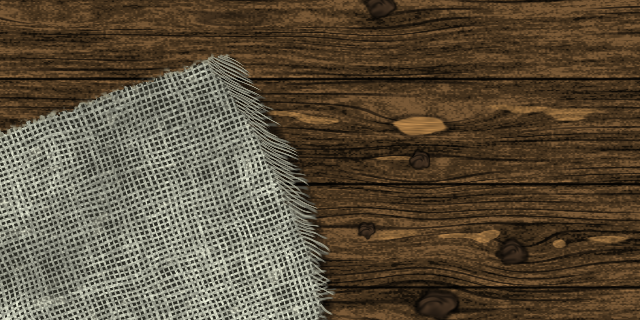
Reproduce this texture procedurally as a WebGL 1 fragment shader.

```glsl
precision highp float;
uniform vec2 u_resolution;

float hash(vec2 p) {
  p = fract(p * vec2(0.1031, 0.1137));
  p += dot(p, p.yx + 33.33);
  return fract((p.x + p.y) * p.x * 17.3);
}

float noise(vec2 p) {
  vec2 i = floor(p), f = fract(p);
  i += 200.0;
  f = f * f * (3.0 - 2.0 * f);
  return mix(mix(hash(i), hash(i + vec2(1, 0)), f.x),
             mix(hash(i + vec2(0, 1)), hash(i + vec2(1, 1)), f.x), f.y);
}

float oval(vec2 p, vec2 center, vec2 radius) {
  vec2 q = (p - center) / radius;
  return exp(-dot(q, q));
}

// Grain flows around a knot
float bend(vec2 p, vec2 center, float r) {
  return (p.y - center.y) * 0.85 * oval(p, center, vec2(4.5, 2.2) * r);
}

void drawKnot(inout vec3 col, vec2 p, vec2 center, vec2 radius) {
  vec2 q = (p - center) / radius;
  float d = length(q) + 0.6 * (noise(q * 1.7 + center * 40.0) - 0.5);
  vec3 core = mix(vec3(0.1, 0.075, 0.05), vec3(0.3, 0.22, 0.15), noise(q * vec2(2.0, 4.0) + d * 3.0));
  col = mix(col, core, 1.0 - smoothstep(0.8, 1.05, d));
  col *= 1.0 - 0.65 * exp(-pow((d - 1.0) * 6.0, 2.0));
}

vec3 wood(vec2 p) {
  float plank = step(0.102, p.y) + step(0.4245, p.y) + step(0.753, p.y);
  float y = p.y;
  y -= bend(p, vec2(1.185, 0.987), 0.045) + bend(p, vec2(1.31, 0.497), 0.04);
  y -= bend(p, vec2(1.148, 0.281), 0.03) + bend(p, vec2(1.61, 0.22), 0.045);
  y -= bend(p, vec2(1.367, 0.057), 0.05);

  // Long arched figure
  y += 0.08 * oval(p, vec2(1.36, 0.615), vec2(0.27, 0.055));
  y += 0.05 * oval(p, vec2(1.63, 0.25), vec2(0.12, 0.05));
  y += 0.05 * oval(p, vec2(0.75, 0.92), vec2(0.26, 0.03));
  y += 0.05 * oval(p, vec2(0.2, 0.935), vec2(0.2, 0.03));
  y += 0.02 * (noise(vec2(p.x * 2.5, p.y * 5.0 + plank * 17.0)) - 0.5);

  float broad = noise(vec2(p.x * 1.6, y * 32.0 + plank * 31.0));
  float grain = noise(vec2(p.x * 5.0, y * 100.0 + plank * 13.0));
  float fiber = noise(vec2(p.x * 26.0, y * 210.0));
  float speck = noise(p * vec2(150.0, 240.0));
  float tone = 0.56 + 0.24 * (broad - 0.5) + 0.38 * (grain - 0.5);
  tone += 0.32 * (fiber - 0.5) + 0.36 * (speck - 0.5);
  tone += 0.04 * step(2.5, plank) - 0.1 * oval(p, vec2(1.0, 0.49), vec2(0.5, 0.06));
  vec3 col = mix(vec3(0.09, 0.065, 0.035), vec3(0.26, 0.19, 0.11), smoothstep(0.18, 0.5, tone));
  col = mix(col, vec3(0.47, 0.345, 0.21), smoothstep(0.48, 0.88, tone));

  // Narrow dark growth lines
  float ring = abs(fract(y * 38.0 + broad * 0.8) - 0.5);
  col *= 1.0 - 0.6 * (1.0 - smoothstep(0.04, 0.16, ring)) * smoothstep(0.35, 0.65, noise(vec2(p.x * 3.0, y * 28.0 + 5.0)));

  // Worn amber streaks
  float worn = oval(p, vec2(0.97, 0.636 + 0.012 * sin(p.x * 17.0)), vec2(0.2, 0.014));
  worn += 0.8 * oval(p, vec2(1.8, 0.645), vec2(0.17, 0.03));
  worn += 0.7 * oval(p, vec2(1.57, 0.665 - 0.15 * (p.x - 1.57)), vec2(0.14, 0.018));
  worn += 0.8 * oval(p, vec2(1.33, 0.505), vec2(0.2, 0.01));
  worn += 0.9 * oval(p, vec2(1.2, 0.275), vec2(0.17, 0.034));
  worn += 0.7 * oval(p, vec2(1.4, 0.265), vec2(0.16, 0.018));
  worn += 0.8 * oval(p, vec2(1.92, 0.25), vec2(0.11, 0.03));
  float arch = length((p - vec2(1.62, 0.23)) / vec2(0.125, 0.055));
  worn += 0.8 * exp(-pow((arch - 1.0) * 5.0, 2.0)) * smoothstep(0.21, 0.24, p.y);
  float streak = noise(vec2(p.x * 9.0, y * 75.0 + 3.0));
  worn = smoothstep(0.38, 0.56, worn * (0.1 + 1.2 * streak));
  col = mix(col, vec3(0.64, 0.47, 0.27) * (0.55 + 0.4 * fiber + 0.3 * speck), worn * 0.85);

  vec2 q = (p - vec2(1.317, 0.607)) / vec2(0.082, 0.029);
  float patchD = length(q) + 0.3 * (noise(p * vec2(25.0, 70.0)) - 0.5);
  col *= 1.0 - 0.4 * exp(-pow((patchD - 1.15) * 6.0, 2.0));
  col = mix(col, vec3(0.66, 0.48, 0.27) * (0.75 + 0.4 * fiber), 1.0 - smoothstep(0.85, 1.05, patchD));

  drawKnot(col, p, vec2(1.185, 0.987), vec2(0.046, 0.038));
  drawKnot(col, p, vec2(1.31, 0.497), vec2(0.028, 0.029));
  drawKnot(col, p, vec2(1.148, 0.281), vec2(0.024, 0.021));
  drawKnot(col, p, vec2(1.605, 0.215), vec2(0.042, 0.036));
  drawKnot(col, p, vec2(1.367, 0.052), vec2(0.062, 0.045));

  // Plank joints
  float joint = min(abs(p.y - 0.102), min(abs(p.y - 0.4245), abs(p.y - 0.753)));
  col *= 1.0 + 0.25 * exp(-pow((joint - 0.009) * 350.0, 2.0));
  return col * mix(0.15, 1.0, smoothstep(0.001, 0.006, joint));
}

vec3 weave(vec2 p) {
  vec2 t = vec2(dot(p, vec2(0.945, 0.326)), dot(p, vec2(-0.326, 0.945)));
  t += 0.014 * vec2(noise(t * 9.0), noise(t * 9.0 + 40.0));
  vec2 g = t / 0.0168, id = floor(g), f = abs(fract(g) - 0.5);
  vec2 width = 0.1 + 0.24 * vec2(noise(vec2(id.x * 3.1, g.y * 0.15)), noise(vec2(g.x * 0.15, id.y * 3.7)));
  vec2 thread = 1.0 - smoothstep(width - 0.1, width + 0.13, f);
  thread *= 0.65 + 0.35 * vec2(noise(g * vec2(1.0, 0.5)), noise(g * vec2(0.5, 1.0) + 9.0));
  float cover = max(thread.x, thread.y);
  float light = (0.82 + 0.3 * noise(p * 6.0)) * (0.72 + 0.56 * noise(p * 210.0));
  vec3 col = mix(vec3(0.16, 0.16, 0.13), vec3(0.74, 0.75, 0.68) * light, cover);
  float slub = smoothstep(0.76, 0.95, noise(t * vec2(28.0, 55.0)));
  return mix(col, vec3(0.74, 0.74, 0.66) * light, slub * 0.5);
}

void main() {
  vec2 p = gl_FragCoord.xy / u_resolution.y;
  vec3 col = wood(p);

  // Cloth boundary and soft shadow
  float fuzz = 0.018 * (noise(p * 55.0) - 0.5) + 0.012 * (noise(p * 130.0) - 0.5);
  float top = 0.583 + 0.348 * p.x - p.y + fuzz;
  float side = 1.04 + 0.0245 * p.y - 0.49 * p.y * p.y - p.x;
  col *= 1.0 - 0.6 * smoothstep(-0.015, 0.03, min(top, side));

  // Loose side threads in crossing layers
  for (int i = 0; i < 3; i++) {
    float k = float(i);
    float slope = mix(0.1, 0.8, p.y) + 0.3 * (k - 1.0);
    float s = p.y - slope * side + 0.035 * noise(vec2(side * 18.0, p.y * 16.0 + k * 9.0));
    s = s * (48.0 + 9.0 * k) + k * 0.37;
    float reach = 0.06 * hash(vec2(floor(s), k + 3.0)) - 0.012;
    float strand = 1.0 - smoothstep(0.08, 0.3, abs(fract(s) - 0.5));
    strand *= smoothstep(reach - 0.006, reach + 0.006, side) * smoothstep(-0.006, 0.004, top);
    col = mix(col, vec3(0.68, 0.68, 0.6) * (0.5 + 0.25 * k), strand * 0.8);
  }
  float margin = mix(0.045, 0.095, smoothstep(0.0, 0.5, p.y));
  float body = smoothstep(-0.003, 0.004, top) * smoothstep(margin - 0.02, margin + 0.015, side + fuzz);
  col = mix(col, weave(p), body);

  // Frayed upper hem
  float hem = exp(-pow(top * 85.0, 2.0)) * smoothstep(0.0, 0.02, side);
  col = mix(col, vec3(0.62, 0.61, 0.52), hem * smoothstep(0.4, 0.75, noise(p * 110.0)) * 0.8);
  gl_FragColor = vec4(col, 1.0);
}
```
